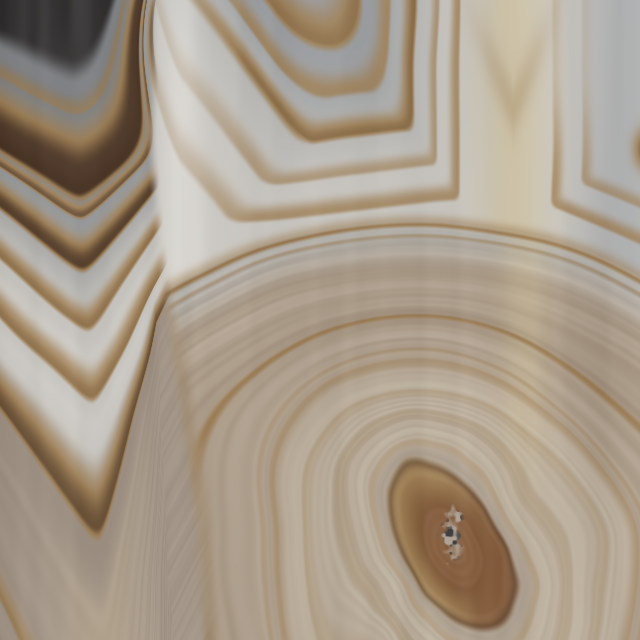
Reproduce this texture procedurally as a WebGL 2 fragment shader.

```glsl
#version 300 es
precision highp float;
// Banded agate: chevron bands at the left, nested cups along the top,
// and an arched, finely ringed dome around a brown eye at lower right.
// Each zone is a scalar depth field, coloured by sawtooth mineral bands.
uniform vec2 u_resolution;
out vec4 fragColor;

const vec3 PALE = vec3(.78, .77, .75);
const vec3 BLUE_GREY = vec3(.51, .52, .53);
const vec3 BEIGE = vec3(.67, .61, .54);
const vec3 GREY_TAN = vec3(.62, .57, .52);
const vec3 AMBER = vec3(.62, .50, .34);
const vec3 UMBER = vec3(.31, .23, .17);
const vec3 CREAM = vec3(.82, .76, .61);
const vec3 SLATE = vec3(.20, .19, .19);
const vec3 EYE_BROWN = vec3(.51, .36, .24);
const vec2 EYE_CENTER = vec2(.708, .853);
const vec2 EYE_AXIS = vec2(.466, .885);
const float DOME = .495;

// Bands: edge depth, width of ramp, strength
const vec3 CHEVRONS[7] = vec3[7](vec3(.175, .04, .45), vec3(.295, .14, 1.2),
  vec3(.338, .03, .85), vec3(.415, .07, .95), vec3(.51, .055, .66),
  vec3(.618, .07, .66), vec3(.825, .14, .85));
const vec3 CUPS[5] = vec3[5](vec3(.065, .09, .65), vec3(.143, .05, .52),
  vec3(.21, .045, .68), vec3(.27, .03, .42), vec3(.325, .035, .5));
const vec3 RINGS[7] = vec3[7](vec3(.135, .02, .3), vec3(.19, .03, .22),
  vec3(.235, .02, .25), vec3(.283, .02, .34), vec3(.3, .01, .28),
  vec3(.352, .008, .55), vec3(.478, .008, .35));

float hash(vec2 p) { return fract(sin(dot(p, vec2(127.1, 311.7))) * 43758.5); }

float noise(vec2 p) {
  vec2 i = floor(p), f = fract(p);
  f = f * f * (3. - 2. * f);
  return mix(mix(hash(i), hash(i + vec2(1, 0)), f.x),
             mix(hash(i + vec2(0, 1)), hash(i + 1.), f.x), f.y);
}

float glow(float x, float width) { return exp(-x * x / (width * width)); }

float smoothMax(float a, float b, float k) {
  float h = max(k - abs(a - b), 0.) / k;
  return max(a, b) + h * h * k * .25;
}

// Ramps up to the edge, then falls off faster
float band(float d, vec3 b) {
  float fall = .004 + .2 * b.y;
  return b.z * smoothstep(b.x - b.y, b.x, d) * (1. - smoothstep(b.x, b.x + fall, d));
}

vec3 stain(vec3 base, float t) {
  return mix(mix(base, AMBER, smoothstep(0., .7, t)), UMBER, smoothstep(.5, 1.1, t));
}

// Slopes steepen with depth; the right wall turns upright near the top
vec3 chevrons(vec2 p) {
  float dx = p.x - .11 - .05 * p.y, right = step(0., dx);
  float side = sqrt(dx * dx + .00016) - .0126;
  float e = p.y + side * mix(1.05, 1.75, right) - .62;
  float fan = e > 0. ? mix(2.25, 7.75, right) : mix(1.15, 3., right);
  float d = .62 + e / max(1. - fan * side, .25);
  d += right * 25. * dx * dx * (1. - smoothstep(0., .27, p.y));
  float t = band(d, vec3(1.3, .12, .5)) * (1. - right);
  for (int i = 0; i < 7; i++) t = max(t, band(d, CHEVRONS[i]));
  vec3 base = mix(BLUE_GREY, PALE, smoothstep(.25, .56, d));
  base = mix(base, GREY_TAN, smoothstep(.7, .86, d));
  base += vec3(.08, .07, .04) * smoothstep(.86, 1., d) * glow(dx, .07);
  vec3 col = stain(base, t) + .04 * (noise(vec2(d * 30., 3)) - .5);
  return mix(SLATE + .1 * noise(p * vec2(60, 5)), col, smoothstep(.085, .13, d));
}

// Trapezoids at the middle, a cream column, a corner at the right
vec3 cups(vec2 p, float r) {
  float slant = p.y - 1.25 * p.x + .383;
  slant = .21 + slant * (slant > 0. ? .42 : 1.);
  float bottom = p.y + .11 * (p.x - .55);
  float wall = .21 + (p.x - .645) * 1.64;
  float soft = mix(.07, .015, smoothstep(.1, .24, bottom));
  float d = smoothMax(smoothMax(bottom, slant, soft), wall, soft);
  d += 3. * pow(max(.285 - p.x, 0.), 1.5);
  float t = 0.;
  for (int i = 0; i < 5; i++) t = max(t, band(d, CUPS[i]));
  t *= mix(.5, 1., smoothstep(.26, .42, p.x));
  float corner = smoothMax((.866 - p.x) * 1.2, p.y - .43 * p.x + .052, .012);
  float tc = max(band(corner, vec3(0, .03, .5)), band(corner, vec3(-.055, .03, .42)));
  tc *= mix(.45, 1., smoothstep(.1, .3, p.y));
  tc = max(tc, .9 * glow(length((p - vec2(1.01, .235)) * vec2(1.6, 1)), .035));
  t = mix(t, tc, step(.79, p.x));
  vec3 base = mix(BLUE_GREY + .1, PALE, smoothstep(.08, .3, d));
  base = mix(base, BLUE_GREY + .14, .7 * smoothstep(.86, .97, p.x));
  float column = glow(p.x - .8, .055), vee = p.y + 2.2 * abs(p.x - .8);
  base = mix(base + .07 * glow(p.x - .285, .035), CREAM, .65 * column);
  base = mix(base, AMBER, .35 * column * glow(vee - .17, .045));
  return stain(base, max(t, .4 * (1. - smoothstep(DOME, DOME + .03, r))));
}

// Broad bands plus fine ring noise
vec3 domeRings(vec2 p, float r) {
  float t = .6 * glow(r - DOME, .005);
  for (int i = 0; i < 7; i++) t = max(t, band(r, RINGS[i]));
  vec3 base = mix(BEIGE, PALE - .07, smoothstep(.42, .49, r));
  base = mix(vec3(.72, .67, .6), base, smoothstep(.24, .29, r));
  base = mix(base, GREY_TAN, .5 * (1. - smoothstep(.11, .16, r)));
  base = mix(base, CREAM, .4 * glow(p.x - .82, .04) * (1. - smoothstep(.6, .85, p.y)));
  float fine = noise(vec2(r * 200., p.x * 3.)) + noise(vec2(r * 80., 7)) - 1.;
  return stain(base, t) + fine * vec3(.05, .055, .06);
}

// Brown teardrop with a rim and a speckled crystal pocket
vec3 eye(vec2 p, float e) {
  float rim = smoothstep(.4, .9, e) * (1. - smoothstep(.68, .78, p.x));
  vec3 col = mix(EYE_BROWN, AMBER, rim) + .05 * (noise(vec2(e * 14., 2)) - .5);
  col = mix(col, UMBER, .4 * glow(e - .97, .06));
  float c = length((p - vec2(.706, .833)) / vec2(.018, .042)) + .9 * noise(p * 110.);
  vec3 crystal = mix(SLATE + .05, GREY_TAN + .06, smoothstep(.2, .6, noise(p * 170.)));
  return mix(crystal, col, smoothstep(1., 1.45, c));
}

void main() {
  vec2 uv = gl_FragCoord.xy / u_resolution, p = vec2(uv.x, 1. - uv.y);
  p += .006 * (vec2(noise(p * 9.), noise(p * 9. + 31.)) - .5);
  // Dome radius, bending toward the eye near its centre
  vec2 q = p - vec2(.65 + .06 * smoothstep(.6, .85, p.y), .846);
  q.y *= q.y > 0. ? .6 : 1.;
  float r = length(q * vec2(mix(1., .8, smoothstep(.28, .48, length(q))), 1));
  vec2 s = p - EYE_CENTER;
  float across = dot(s, vec2(EYE_AXIS.y, -EYE_AXIS.x));
  float e = length(vec2(dot(s, EYE_AXIS) / .146, across / .078)) + .12 * (noise(p * 22.) - .5);
  float rings = mix(e * .105, r, smoothstep(.1, .24, r));
  rings += .012 * (noise(p * 12.) - .5) * (1. - smoothstep(.2, .35, r));
  // Join the zones
  vec3 col = mix(domeRings(p, rings), cups(p, r), smoothstep(DOME, DOME + .008, r));
  col = mix(eye(p, e), col, smoothstep(.95, 1.08, e));
  float seam = .24 + .09 * smoothstep(.2, 1., p.y);
  float blur = mix(.01, .025, smoothstep(.4, .7, p.y));
  col = mix(chevrons(p), col, smoothstep(seam - blur, seam + blur, p.x));
  col = mix(col, AMBER, .3 * glow(p.x - seam, .012) * smoothstep(.35, .6, p.y));
  // Faint upright streaks
  col += .03 * noise(p * vec2(55, 2)) + .03 * noise(p * vec2(14, 1.5)) - .03;
  fragColor = vec4(clamp(col, 0., 1.), 1);
}
```
